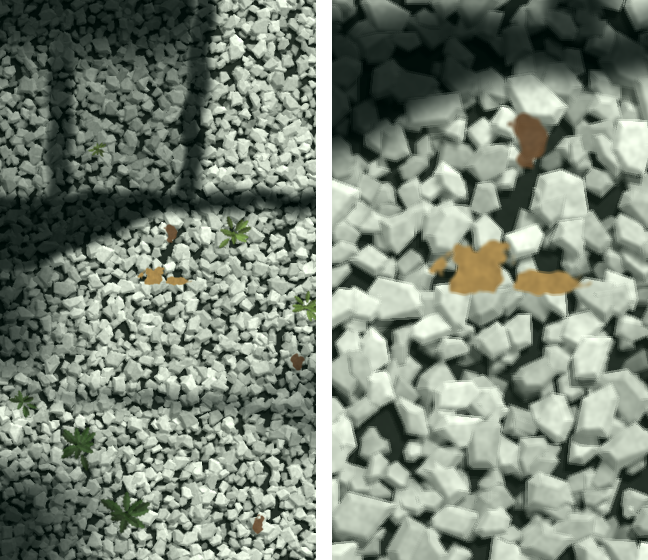
Left: the whole. Right: its middle third, enlarged.
This texture is drawn by a Shadertoy shader. Its source:

```glsl
// Crushed pale gravel under broken window-shaped shade, with a few weeds and dry leaves.
// Stones are bevelled random polygons in three jittered grids, resolved by height,
// lit per facet and shadowed by their neighbours.
const float TAU = 6.2832;
const vec3 SUN = vec3(0.26, 0.51, 0.82);

vec2 hash2(vec2 p) {
    vec3 q = fract(p.xyx * vec3(0.1031, 0.1030, 0.0973));
    q += dot(q, q.yzx + 33.33);
    return fract((q.xx + q.yz) * q.zy);
}

float gradientNoise(vec2 p) {
    vec2 i = floor(p), f = fract(p), u = f * f * (3.0 - 2.0 * f), e = vec2(1, 0);
    float a = dot(hash2(i) - 0.5, f), b = dot(hash2(i + e) - 0.5, f - e);
    float c = dot(hash2(i + e.yx) - 0.5, f - e.yx), d = dot(hash2(i + 1.0) - 0.5, f - 1.0);
    return 2.0 * mix(mix(a, b, u.x), mix(c, d, u.x), u.y);
}

// One grid of stones; top keeps (height, facet light, albedo) of the highest.
void stoneLayer(vec2 p, float cells, float lift, float fill, inout vec3 top) {
    p *= cells;
    for (int n = 0; n < 9; n++) {
        vec2 cell = floor(p) + vec2(n % 3, n / 3) - 1.0, seed = cell + cells * 7.0;
        vec2 d = p - cell - 0.5 - 0.8 * (hash2(seed) - 0.5), kind = hash2(seed + 51.7);
        if (dot(d, d) > 0.7 || kind.x > fill) continue;
        float size = 0.36 + 0.17 * hash2(seed + 9.3).x, edge = 1.0;
        vec2 side = vec2(0);
        for (int k = 0; k < 6; k++) {
            vec2 r = hash2(seed + 3.1 * float(k) + 17.0);
            float a = TAU * (kind.y + (float(k) + 0.7 * r.x) / 6.0);
            vec2 normal = vec2(cos(a), sin(a));
            float stretch = 1.0 + 0.22 * cos(2.0 * a - 9.0 * kind.x);
            float e = size * stretch * (0.72 + 0.45 * r.y) - dot(d, normal);
            if (e < edge) { edge = e; side = normal; }
        }
        if (edge < 0.0) continue;
        vec2 look = hash2(seed + 83.0), tilt = 0.6 * (hash2(seed + 29.0) - 0.5);
        float cap = 0.1 + 0.1 * look.x + dot(d, tilt), bevel = 1.1 * edge;
        float z = lift + 0.5 * hash2(seed + 67.0).x + min(cap, bevel);
        if (z < top.x) continue;
        vec2 slope = mix(-tilt, 0.95 * side, smoothstep(-0.06, 0.06, cap - bevel));
        top = vec3(z, max(dot(normalize(vec3(slope, 1)), SUN), 0.0), 0.7 + 0.3 * look.y);
    }
}

vec3 gravel(vec2 p) {
    vec3 top = vec3(0, 0.4, 0.4);
    stoneLayer(p, 33.0, 0.05, 1.0, top);
    stoneLayer(p, 25.0, 0.25, 0.95, top);
    stoneLayer(p, 19.0, 0.45, 0.65, top);
    return top;
}

float band(float d, float halfWidth, float soft) {
    return 1.0 - smoothstep(halfWidth - soft, halfWidth + soft, abs(d));
}

// Large shade: bars, dim panes and soft patches.
float shade(vec2 p) {
    p += 0.035 * vec2(gradientNoise(p * 9.0), gradientNoise(p * 9.0 + 40.0));
    float x = p.x, y = p.y, across = smoothstep(0.0, 0.6, x);
    float above = smoothstep(1.06, 1.14, y), leftOfBar = 1.0 - smoothstep(0.59, 0.65, x);
    float s = 0.87 * band(y - mix(1.03, 1.135, across), mix(0.13, 0.035, across), 0.03);
    s = max(s, 0.84 * above * band(x - 0.62 - 0.07 * (y - 1.45), 0.038, 0.022));
    s = max(s, 0.82 * above * band(x - 0.19, 0.05, 0.03));
    s = max(s, above * leftOfBar * mix(0.38, 0.85, smoothstep(1.48, 1.7, y)));
    s = max(s, 0.76 * (1.0 - smoothstep(0.0, 0.34, x)) * band(y - 0.85, 0.27, 0.12));
    s = max(s, (0.35 + 0.2 * x) * band(y - 0.53 + 0.05 * x, 0.03, 0.035));
    s = max(s, 0.45 * smoothstep(0.7, 1.0, x) * band(y - 0.5, 0.14, 0.1));
    return max(s, 0.82 * (1.0 - smoothstep(0.05, 0.5, x)) * (1.0 - smoothstep(0.15, 0.45, y)));
}

// Weed: a loose cluster of pointed leaves; returns coverage and leaf tone.
vec2 weed(vec2 p, vec3 spot) {
    vec2 result = vec2(0), q = (p - spot.xy) / spot.z;
    if (dot(q, q) > 2.5) return result;
    for (float k = 0.0; k < 11.0; k++) {
        vec2 r = hash2(vec2(k, spot.x * 91.0));
        float a = k * 2.4 + r.x;
        vec2 dir = vec2(cos(a), sin(a)), d = q - dir * (0.2 + 0.65 * r.y);
        d = vec2(dot(d, dir), dot(d, vec2(-dir.y, dir.x)));
        float blade = abs(d.y) + 0.7 * d.x * d.x - 0.19 + 0.05 * abs(sin(18.0 * d.x));
        result = mix(result, vec2(1, 0.6 + 0.5 * r.x - 0.2 * step(0.0, d.y)), 1.0 - smoothstep(-0.03, 0.03, blade));
    }
    return result;
}

// Dry leaf: ragged, stretched blob.
float dryLeaf(vec2 p, vec2 centre, vec2 radius) {
    float ragged = 1.1 * gradientNoise(p * 45.0) + 0.4 * gradientNoise(p * 110.0);
    return 1.0 - smoothstep(0.85, 1.05, length((p - centre) / radius) + ragged);
}

vec3 scene(vec2 p) {
    vec3 stone = gravel(p);
    float blocker = gravel(p + 0.01 * normalize(SUN.xy)).x, dark = shade(p), sun = 1.0 - dark;
    float grain = 1.0 + 0.16 * gradientNoise(p * 80.0) + 0.12 * gradientNoise(p * 190.0);
    float light = stone.z * (0.4 + 0.72 * stone.y) * grain * sun;
    light *= mix(1.0, 0.5, smoothstep(0.08, 0.4, blocker - stone.x)) * mix(0.45, 1.0, smoothstep(0.0, 0.7, stone.x));
    float g = 0.02 + 0.95 * pow(light, 0.84);
    vec3 col = vec3(g - 0.042, g, 0.95 * g - 0.025 + 0.015 * dark);
    // Dry leaves
    float tanLeaf = max(dryLeaf(p, vec2(0.485, 0.9), vec2(0.04, 0.025)), dryLeaf(p, vec2(0.56, 0.886), vec2(0.04, 0.014)));
    col = mix(col, vec3(0.66, 0.54, 0.31) * grain * sun, tanLeaf);
    vec2 brown[3] = vec2[3](vec2(0.545, 1.035), vec2(0.94, 0.63), vec2(0.82, 0.11));
    for (int i = 0; i < 3; i++) col = mix(col, vec3(0.4, 0.29, 0.18) * grain * sun, 0.9 * dryLeaf(p, brown[i], vec2(0.019, 0.026)));
    // Weeds: position and size
    vec3 spots[6] = vec3[6](vec3(0.74, 1.03, 0.05), vec3(0.97, 0.8, 0.045), vec3(0.25, 0.36, 0.065),
        vec3(0.4, 0.14, 0.075), vec3(0.31, 1.3, 0.025), vec3(0.07, 0.5, 0.04));
    vec3 green = mix(vec3(0.24, 0.37, 0.18), vec3(0.46, 0.6, 0.27), smoothstep(0.4, 0.8, p.y)) * (0.35 + 0.65 * sun);
    for (int i = 0; i < 6; i++) { vec2 w = weed(p, spots[i]); col = mix(col, green * w.y, 0.9 * w.x); }
    return col;
}

// Four soft samples spread over a small square of the canvas
void mainImage(out vec4 fragColor, in vec2 fragCoord) {
    vec3 sum = vec3(0);
    for (int k = 0; k < 4; k++) sum += scene(fragCoord / iResolution.x + 0.0024 * (vec2(k % 2, k / 2) - 0.5));
    fragColor = vec4(clamp(sum / 4.0, 0.0, 1.0), 1);
}
```
